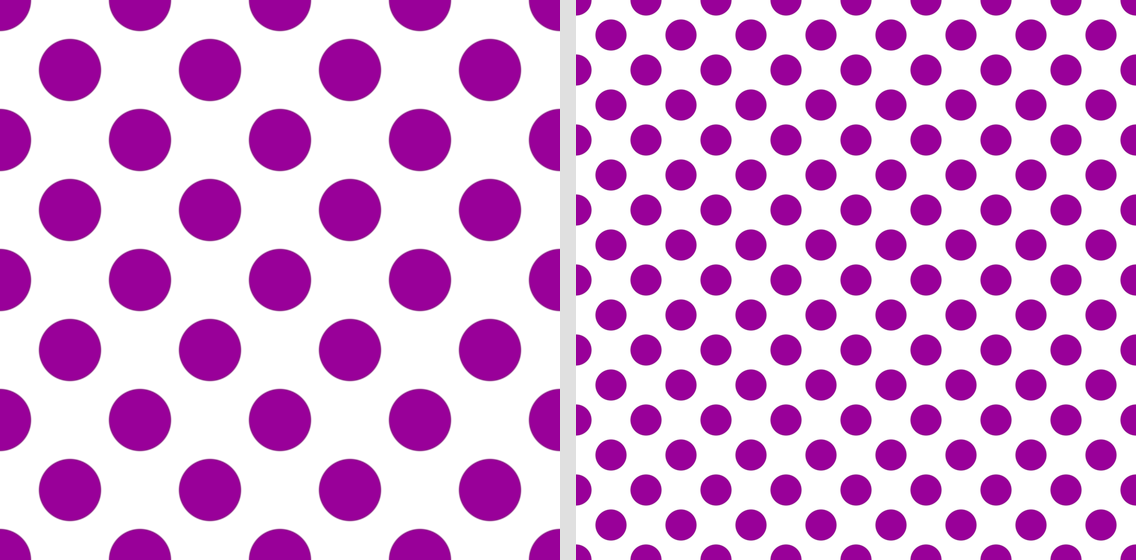
Left: one tile. Right: repeated 2 by 2.
Write a three.js fragment shader that draws this pattern.

```glsl
varying vec2 vUv;

const float REPEATS = 4.0;
const float DOT_RADIUS = 0.0555;
const float RIM_WIDTH = 0.0018;
const vec3 PAPER = vec3(1.0);
const vec3 PURPLE = vec3(0.6, 0.0, 0.6);
const vec3 RIM_PURPLE = vec3(0.51, 0.05, 0.49);

// Distance to the nearest point of a square lattice, in canvas units
float latticeDistance(vec2 uv, float repeats, vec2 offset) {
  vec2 cell = fract(uv * repeats - offset + 0.5) - 0.5;
  return length(cell) / repeats;
}

// Soft coverage of the region where the signed distance is negative
float coverage(float signedDistance, float blur) {
  return 1.0 - smoothstep(-blur, blur, signedDistance);
}

void main() {
  float blur = max(fwidth(vUv.x), fwidth(vUv.y));

  // Staggered dots: cell corners and cell centres
  float corners = latticeDistance(vUv, REPEATS, vec2(0.0));
  float centres = latticeDistance(vUv, REPEATS, vec2(0.5));
  float edge = min(corners, centres) - DOT_RADIUS;

  // Flat fill with a thin, slightly darker rim
  vec3 ink = mix(RIM_PURPLE, PURPLE, coverage(edge + RIM_WIDTH, 0.5 * blur));
  gl_FragColor = vec4(mix(PAPER, ink, coverage(edge, blur)), 1.0);
}
```
